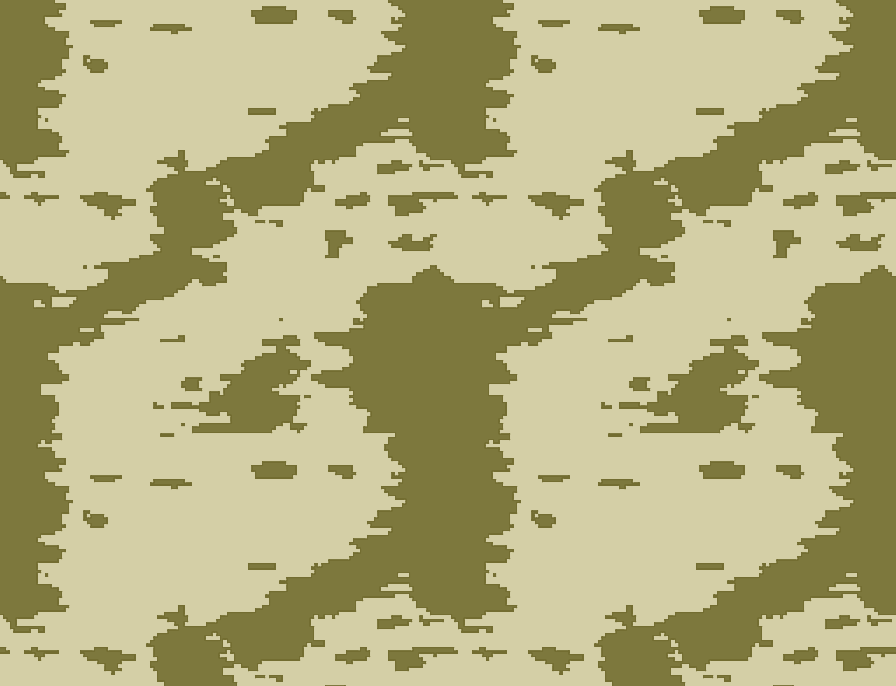
A Shadertoy shader for this pattern:

```glsl
// Two-tone camouflage of ragged olive patches on pale sand, in blocky grains.
// Blobs and limbs form a wrapped tile; streaky periodic noise frays their edges,
// and the coverage of the four nearest grains is blended for smooth borders.

const vec2 TILE = vec2(128.0, 130.0); // repeat size in grains

float hash(vec2 p) {
    vec3 q = fract(p.xyx * 0.1031);
    q += dot(q, q.yzx + 33.33);
    return fract((q.x + q.y) * q.z);
}

// Value noise centred on zero that repeats across the tile width
float noise(vec2 p, vec2 size) {
    p /= size;
    float period = TILE.x / size.x;
    vec2 i = floor(p), f = fract(p);
    f = f * f * (3.0 - 2.0 * f);
    float x0 = mod(i.x, period), x1 = mod(i.x + 1.0, period);
    return mix(mix(hash(vec2(x0, i.y)), hash(vec2(x1, i.y)), f.x),
               mix(hash(vec2(x0, i.y + 1.0)), hash(vec2(x1, i.y + 1.0)), f.x), f.y) - 0.5;
}

// Offset from a centre, wrapped sideways
vec2 wrapped(vec2 d) {
    return vec2(mod(d.x + 0.5 * TILE.x, TILE.x) - 0.5 * TILE.x, d.y);
}

float blob(vec2 p, vec2 centre, vec2 radius) {
    return (length(wrapped(p - centre) / radius) - 1.0) * min(radius.x, radius.y);
}

float limb(vec2 p, vec2 a, vec2 b, float radius) {
    vec2 d = wrapped(p - a), axis = b - a;
    return length(d - axis * clamp(dot(d, axis) / dot(axis, axis), 0.0, 1.0)) - radius;
}

// Large connected patches
float patches(vec2 p) {
    float d = blob(p, vec2(129, 19), vec2(18.5, 31));
    d = min(d, limb(p, vec2(116, 30), vec2(80, 44), 7.0));
    d = min(d, blob(p, vec2(78, 51), vec2(13, 12)));
    d = min(d, limb(p, vec2(70, 46), vec2(56, 53), 4.0));
    d = min(d, blob(p, vec2(55, 62), vec2(10.5, 16)));
    d = min(d, limb(p, vec2(50, 72), vec2(24, 90), 8.0));
    d = min(d, limb(p, vec2(24, 90), vec2(0, 96), 7.0));
    d = min(d, blob(p, vec2(122, 103), vec2(22.5, 27)));
    d = min(d, limb(p, vec2(81, 101), vec2(70, 116), 5.5));
    d = min(d, blob(p, vec2(73, 113), vec2(10, 9)));
    return min(d, blob(p, vec2(74, 120), vec2(20, 4)));
}

// Small flat islets, at most one per box of a jittered grid
float islets(vec2 p) {
    vec2 box = vec2(TILE.x / 6.0, 13.0);
    vec2 id = floor(p / box);
    if (hash(id + 7.3) < 0.6) return 99.0;
    vec2 jitter = vec2(hash(id + 21.7), hash(id + 43.1));
    vec2 radius = vec2(3.5, 1.5) + vec2(3.0, 1.3) * hash(id + 65.9);
    return blob(p, (id + 0.3 + 0.4 * jitter) * box, radius);
}

// 1 where the grain is olive, 0 where it is sand
float grain(vec2 cell) {
    vec2 p = cell + 0.5;
    p.x = mod(p.x, TILE.x);
    p.y = mod(p.y + 6.0, TILE.y) - 6.0; // flat seam between rows of tiles
    float fray = 5.0 * noise(p, vec2(16, 12))
               + 9.0 * noise(p + 50.0, vec2(16, 2))
               + 5.0 * noise(p, vec2(4, 4))
               + 3.0 * noise(p + 90.0, vec2(2, 1.5));
    float d = min(patches(p) + fray, islets(p) + 0.45 * fray);
    return step(d, 0.0);
}

void mainImage(out vec4 fragColor, in vec2 fragCoord) {
    // 256 grains across the canvas, rows counted from the top
    float pixel = 256.0 / iResolution.x;
    vec2 p = vec2(fragCoord.x, iResolution.y - fragCoord.y) * pixel - 0.3;
    vec2 cell = floor(p), f = fract(p);

    float a = grain(cell), b = grain(cell + vec2(1, 0));
    float c = grain(cell + vec2(0, 1)), d = grain(cell + vec2(1, 1));

    // Antialiased grain borders with a slight sharpening overshoot
    vec2 k = clamp((f - 0.5) / pixel + 0.5, 0.0, 1.0);
    float crisp = mix(mix(a, b, k.x), mix(c, d, k.x), k.y);
    float soft = mix(mix(a, b, f.x), mix(c, d, f.x), f.y);
    float cover = clamp(crisp + 2.0 * (crisp - soft), 0.0, 1.12);

    vec3 sand = vec3(0.83, 0.81, 0.65), olive = vec3(0.49, 0.47, 0.24);
    fragColor = vec4(mix(sand, olive, cover), 1.0);
}
```
